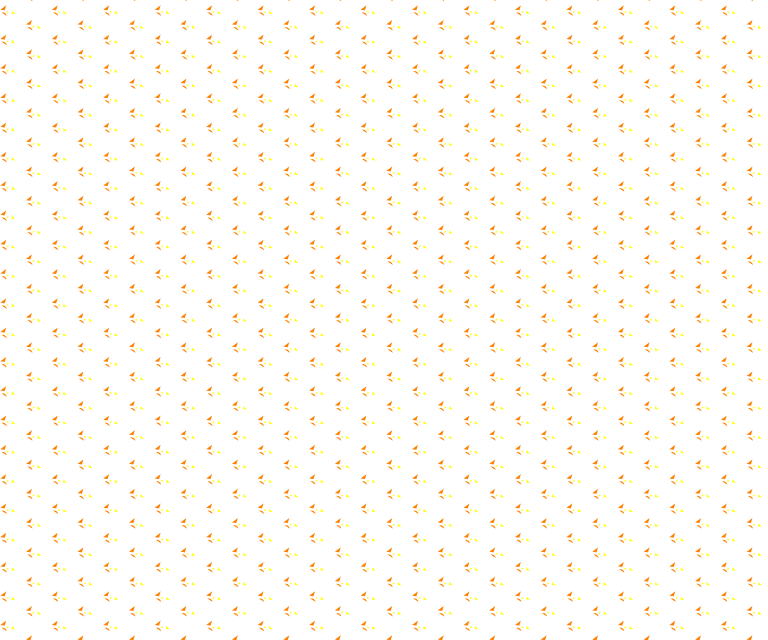
Reproduce this pattern procedurally as a WebGL 1 fragment shader.

```glsl
precision highp float;
// Half-drop columns of tiny orange wedges and leaves with yellow flecks on white.

uniform vec2 u_resolution;

#define CANVAS_HEIGHT 960.0          // design units from top to bottom
#define PITCH vec2(38.6, 43.95)      // column and row spacing
#define ORIGIN vec2(0.5, 8.0)        // first motif, from the upper left
#define MARGIN vec2(0.3, 6.0)        // room kept around the motif in its cell
#define DOT_RADIUS 1.25
#define LEAF_RADIUS 6.06
#define ORANGE vec3(1.0, 0.5, 0.0)
#define YELLOW vec3(1.0, 1.0, 0.0)
#define PAPER vec3(1.0)
#define SAMPLES 4

// Signed distance to the line a-b, positive on its outer side.
float edgeDistance(vec2 p, vec2 a, vec2 b) {
  vec2 d = normalize(b - a);
  return dot(p - a, vec2(d.y, -d.x));
}

// Corners run clockwise as seen with y pointing down.
float triangleDistance(vec2 p, vec2 a, vec2 b, vec2 c) {
  return max(edgeDistance(p, a, b), max(edgeDistance(p, b, c), edgeDistance(p, c, a)));
}

// Circular segment: arched above, cut by a slanted chord below.
float leafDistance(vec2 p) {
  float disc = length(p - vec2(3.5, 16.7)) - LEAF_RADIUS;
  float chord = edgeDistance(p, vec2(9.5, 15.8), vec2(2.0, 10.8));
  return max(disc, chord);
}

float coverage(float d, float soft) {
  return clamp(0.5 - d / soft, 0.0, 1.0);
}

vec3 patternColor(vec2 p, float soft) {
  // Every second column drops by half a row.
  vec2 q = p - ORIGIN + MARGIN;
  float column = floor(q.x / PITCH.x);
  q.y -= 0.5 * PITCH.y * mod(column, 2.0);
  vec2 local = mod(q, PITCH) - MARGIN;

  // Orange pair
  float wedge = triangleDistance(local, vec2(0.0, 6.6), vec2(8.8, 0.0), vec2(6.5, 7.4));
  float orangeMark = min(wedge, leafDistance(local));

  // Yellow pair
  float fleck = triangleDistance(local, vec2(17.6, 8.0), vec2(22.2, 13.0), vec2(17.0, 12.4));
  float dotMark = length(local - vec2(11.0, 10.0)) - DOT_RADIUS;
  float yellowMark = min(fleck, dotMark);

  vec3 color = mix(PAPER, YELLOW, coverage(yellowMark, soft));
  return mix(color, ORANGE, coverage(orangeMark, soft));
}

void main() {
  float unitsPerPixel = CANVAS_HEIGHT / u_resolution.y;
  float soft = unitsPerPixel / float(SAMPLES);
  vec3 sum = vec3(0.0);

  // Average a grid of samples so the fine tips stay smooth.
  for (int j = 0; j < SAMPLES; j++) {
    for (int i = 0; i < SAMPLES; i++) {
      vec2 offset = (vec2(float(i), float(j)) + 0.5) / float(SAMPLES) - 0.5;
      vec2 pixel = gl_FragCoord.xy + offset;
      vec2 p = vec2(pixel.x, u_resolution.y - pixel.y) * unitsPerPixel;
      sum += patternColor(p, soft);
    }
  }
  gl_FragColor = vec4(sum / float(SAMPLES * SAMPLES), 1.0);
}
```
